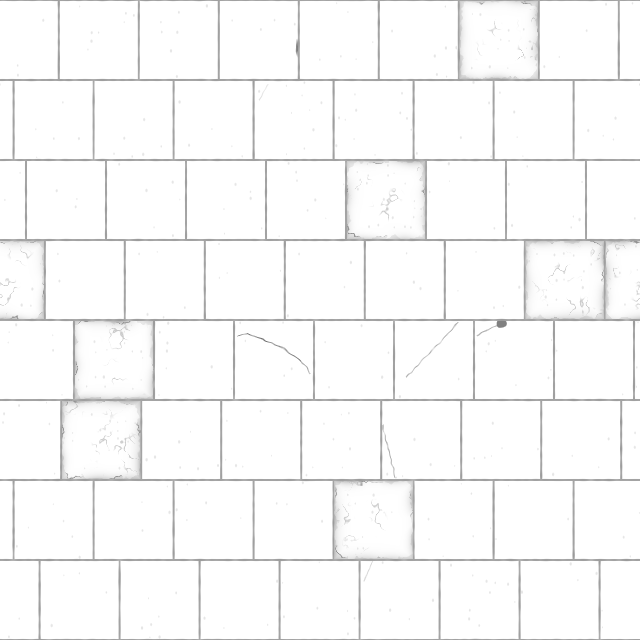
Write a Shadertoy shader that draws this texture map.

```glsl
// White square tiles in shifted rows, with grey joints, a few worn tiles and hairline cracks.
#define TILES 8.0
#define JOINT_HALF 0.0125
#define JOINT_INK 0.36
#define HAZE_INK 0.34
#define HAZE_DEPTH 0.045
#define RIM_INK 0.42
#define VEIN_INK 0.22
#define CRACK_HALF 0.007
#define CHIP_INK 0.5
#define SPECK_GRID 9.0
#define SPECK_INK 0.10

// Per row, top to bottom: first joint position and bit mask of worn columns
const float ROW_SHIFT[8] = float[8](0.735, 0.17, 0.325, 0.56, 0.925, 0.765, 0.17, 0.495);
const int WORN_MASK[8] = int[8](32, 0, 16, 192, 1, 1, 16, 0);

// Crack segments (start, end) in tile units from the top left, and their ink
const vec4 CRACKS[9] = vec4[9](
    vec4(2.97, 4.20, 3.10, 4.17), vec4(3.10, 4.17, 3.54, 4.35),
    vec4(3.54, 4.35, 3.77, 4.52), vec4(3.77, 4.52, 3.89, 4.67),
    vec4(5.73, 4.04, 5.08, 4.71), vec4(5.97, 4.19, 6.22, 4.06),
    vec4(4.78, 5.31, 4.94, 5.97), vec4(4.66, 7.01, 4.55, 7.26),
    vec4(3.35, 1.06, 3.24, 1.25));
const float CRACK_INK[9] = float[9](0.45, 0.55, 0.55, 0.4, 0.32, 0.32, 0.32, 0.16, 0.13);

// Chips: centre and radii
const vec4 CHIPS[2] = vec4[2](vec4(6.27, 4.05, 0.06, 0.045), vec4(3.715, 0.6, 0.013, 0.09));

vec2 hash2(vec2 p) {
    vec3 h = fract(p.xyx * vec3(0.1031, 0.1030, 0.0973));
    h += dot(h, h.yzx + 33.33);
    return fract((h.xx + h.yz) * h.zy);
}

float corner(vec2 cell, vec2 f, vec2 o) {
    return dot(hash2(cell + o) * 2.0 - 1.0, f - o);
}

float gradientNoise(vec2 p) {
    vec2 i = floor(p), f = p - i;
    vec2 u = f * f * f * (f * (f * 6.0 - 15.0) + 10.0);
    return mix(mix(corner(i, f, vec2(0, 0)), corner(i, f, vec2(1, 0)), u.x),
               mix(corner(i, f, vec2(0, 1)), corner(i, f, vec2(1, 1)), u.x), u.y);
}

// Pixel coverage of a stroke at distance d
float stroke(float d, float halfWidth, float px) {
    return clamp((d + halfWidth) / px + 0.5, 0.0, 1.0)
         - clamp((d - halfWidth) / px + 0.5, 0.0, 1.0);
}

float segmentDistance(vec2 p, vec2 a, vec2 b) {
    vec2 ab = b - a;
    return length(p - a - ab * clamp(dot(p - a, ab) / dot(ab, ab), 0.0, 1.0));
}

// Edge haze, flaked rim and broken veins of a worn tile
float wornInk(vec2 uv, vec2 seed, float px) {
    vec2 s = uv + seed, e = min(uv, 1.0 - uv);
    float edge = min(e.x, e.y);
    float patches = gradientNoise(s * 3.0 + 40.0);
    float haze = HAZE_INK * exp(-edge / HAZE_DEPTH) * clamp(0.6 + 1.3 * patches, 0.15, 1.0);

    float flake = min(edge, (e.x + e.y) * 0.7 - 0.06) - 0.025
                - 0.07 * gradientNoise(s * 6.0) - 0.04 * gradientNoise(s * 19.0);
    float rim = RIM_INK * stroke(flake, 0.008, px)
              * smoothstep(-0.1, 0.3, gradientNoise(s * 4.0 + 9.0));
    float film = 0.07 * clamp(0.5 - flake / px, 0.0, 1.0);

    float vein = (gradientNoise(s * 5.0 + 3.3) + 0.4 * gradientNoise(s * 14.0 + 7.7)) / 5.0;
    float veins = VEIN_INK * stroke(vein, 0.006, px) * smoothstep(0.02, 0.25, patches);
    return max(haze + film, max(rim, veins));
}

// Faint scattered pits
float speckInk(vec2 uv, vec2 seed, float density, float px) {
    vec2 g = uv * SPECK_GRID, id = floor(g) + seed * SPECK_GRID;
    vec2 pick = hash2(id + 5.0);
    vec2 centre = 0.25 + 0.5 * hash2(id + 71.0);
    float d = length((fract(g) - centre) * vec2(1.0, 0.7)) / SPECK_GRID;
    float radius = mix(0.005, 0.014, pick.y);
    return step(pick.x, density) * SPECK_INK * stroke(d, radius, px);
}

void mainImage(out vec4 fragColor, in vec2 fragCoord) {
    vec2 p = fragCoord / iResolution.xy * TILES;
    p.y = TILES - p.y;
    float px = TILES / iResolution.y;

    // Tile address and local position
    int row = clamp(int(p.y), 0, 7);
    float x = p.x - ROW_SHIFT[row];
    int col = int(mod(floor(x), TILES));
    vec2 uv = vec2(fract(x), fract(p.y));
    vec2 seed = vec2(col, row) * 17.0;
    bool worn = ((WORN_MASK[row] >> col) & 1) == 1;

    // Joints with slightly uneven width and tone
    vec2 e = min(uv, 1.0 - uv);
    float uneven = gradientNoise(p * 9.0);
    float joint = stroke(min(e.x, e.y), JOINT_HALF + 0.004 * uneven, px);
    float ink = JOINT_INK * (1.0 + 0.2 * uneven) * joint;

    // Wear
    ink = max(ink, speckInk(uv, seed, worn ? 0.25 : 0.07, px));
    if (worn) ink = max(ink, wornInk(uv, seed, px));

    // Cracks and chips
    vec2 jag = p + 0.025 * vec2(gradientNoise(p * 11.0 + 20.0), gradientNoise(p * 11.0 + 50.0));
    float broken = clamp(0.85 + gradientNoise(p * 13.0), 0.3, 1.0);
    for (int i = 0; i < 9; i++) {
        float d = segmentDistance(jag, CRACKS[i].xy, CRACKS[i].zw);
        ink = max(ink, CRACK_INK[i] * broken * stroke(d, CRACK_HALF, px));
    }
    for (int i = 0; i < 2; i++) {
        vec2 r = CHIPS[i].zw;
        float d = (length((jag - CHIPS[i].xy) / r) - 1.0) * min(r.x, r.y);
        ink = max(ink, CHIP_INK * clamp(0.5 - d / px, 0.0, 1.0));
    }

    fragColor = vec4(vec3(1.0 - ink), 1.0);
}
```
